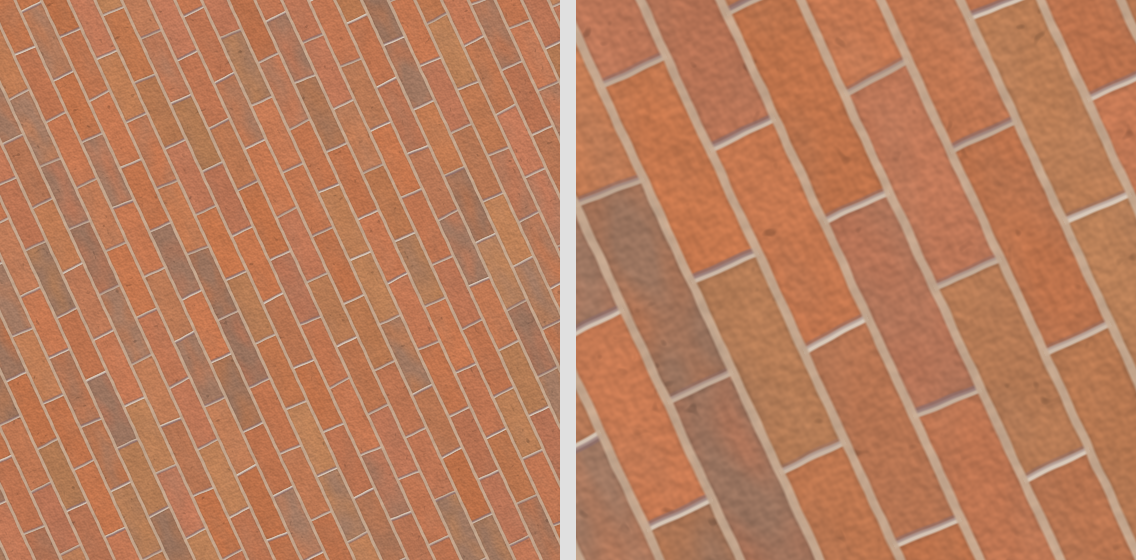
Left: the whole. Right: its middle third, enlarged.
A three.js fragment shader for this texture:

```glsl
// Slanted running-bond brick paving with pale mortar and sandy, weathered bricks.
varying vec2 vUv;

float hash(vec2 p) {
  return fract(sin(dot(p, vec2(127.1, 311.7))) * 43758.55);
}

vec2 gradientAt(vec2 cell) {
  float angle = 6.2832 * hash(cell);
  return vec2(cos(angle), sin(angle));
}

// Gradient noise, roughly -0.7 to 0.7
float noise(vec2 p) {
  vec2 i = floor(p), f = fract(p);
  vec2 w = f * f * f * (f * (f * 6.0 - 15.0) + 10.0);
  float a = dot(gradientAt(i), f);
  float b = dot(gradientAt(i + vec2(1, 0)), f - vec2(1, 0));
  float c = dot(gradientAt(i + vec2(0, 1)), f - vec2(0, 1));
  float d = dot(gradientAt(i + vec2(1, 1)), f - vec2(1, 1));
  return mix(mix(a, b, w.x), mix(c, d, w.x), w.y);
}

// Coarse and fine sand on the brick faces
float grain(vec2 p) {
  return noise(p * 130.0) + 0.7 * noise(p * 260.0 + 17.0);
}

vec3 brickColor(vec2 id, vec2 p) {
  vec3 orange = vec3(0.755, 0.455, 0.295);
  vec3 rose = vec3(0.735, 0.465, 0.350);
  vec3 tan_ = vec3(0.715, 0.495, 0.340);
  vec3 grey = vec3(0.605, 0.465, 0.385);

  vec3 color = mix(orange, rose, hash(id + 3.1));
  color = mix(color, tan_, smoothstep(0.45, 1.0, hash(id + 8.7)));

  // Some bricks are burnt grey, in uneven patches
  float burnt = smoothstep(0.62, 0.95, hash(id + 21.3));
  float patches = noise(p * vec2(38.0, 17.0) + id * 5.3);
  color = mix(color, grey, clamp(burnt * (0.75 + 0.7 * patches) + 0.25 * patches, 0.0, 0.9));
  return color * (0.96 + 0.08 * hash(id + 33.9));
}

void main() {
  // Axes across and along the slanted columns
  vec2 fromJoint = vUv - vec2(0.4987, 0.5469);
  vec2 p = vec2(dot(fromJoint, vec2(0.907, 0.421)), dot(fromJoint, vec2(0.421, -0.907)));
  vec2 size = vec2(0.0432, 0.1297);

  // Slightly crooked edges
  vec2 wobble = 0.0008 * vec2(noise(p * 55.0), noise(p * 60.0 + 40.0));
  vec2 q = (p + wobble) / size;

  // Alternate columns shift by half a brick; each end joint is a little off
  float column = floor(q.x + 0.5);
  float along = q.y + 0.5 * mod(column, 2.0);
  float joint = floor(along + 0.5);
  vec2 jointId = vec2(column, joint);
  float fromEnd = (along - joint - 0.07 * (hash(jointId + 5.5) - 0.5)) * size.y;
  float tilt = 0.14 * (hash(jointId + 12.4) - 0.5);
  fromEnd += tilt * (q.x - column) * size.x;
  vec2 id = vec2(column, joint - step(fromEnd, 0.0));

  // Distances to the long seam and the end joint
  float fromSeam = (0.5 - abs(q.x - column)) * size.x;
  float sideDistance = fromSeam - 0.0003 * noise(p * 90.0);
  float endDistance = abs(fromEnd);

  // Brick face, embossed by light from one side
  vec3 color = brickColor(id, p);
  float sand = grain(p);
  float relief = sand - grain(p + vec2(-0.0014, 0.0017));
  color *= 1.0 + 0.055 * sand + 0.065 * relief + 0.05 * noise(p * 32.0);

  // Scattered dark pits
  float pits = smoothstep(0.32, 0.55, noise(p * 105.0 + 70.0));
  color *= 1.0 - 0.16 * pits * smoothstep(-0.1, 0.3, noise(p * 24.0 + 9.0));

  // Shade along the brick edges
  float edge = min(sideDistance - 0.0025, endDistance - 0.0022);
  color *= 1.0 - 0.07 * (1.0 - smoothstep(0.0, 0.0035, edge));

  // Long seams in beige mortar
  vec3 seamColor = vec3(0.775, 0.665, 0.570) * (1.0 + 0.07 * noise(p * 75.0) + 0.04 * sand);
  float seam = 1.0 - smoothstep(0.0015, 0.0039, sideDistance);

  // End joints in paler mortar, with a violet shadow on one side
  float pale = hash(jointId + 44.2);
  vec3 jointColor = mix(vec3(0.74, 0.64, 0.56), vec3(0.85, 0.79, 0.73), pale);
  float shadowSide = hash(jointId + 61.8) < 0.75 ? 1.0 : -1.0;
  float shadow = 1.0 - smoothstep(0.0007, 0.0026, abs(fromEnd + shadowSide * 0.0021));
  float endJoint = 1.0 - smoothstep(0.0010, 0.0029, endDistance);
  color = mix(color, jointColor, endJoint);
  color = mix(color, vec3(0.55, 0.43, 0.43), shadow * (0.35 + 0.4 * hash(jointId + 72.6)));
  color = mix(color, seamColor, 0.92 * seam);

  gl_FragColor = vec4(color, 1.0);
}
```
